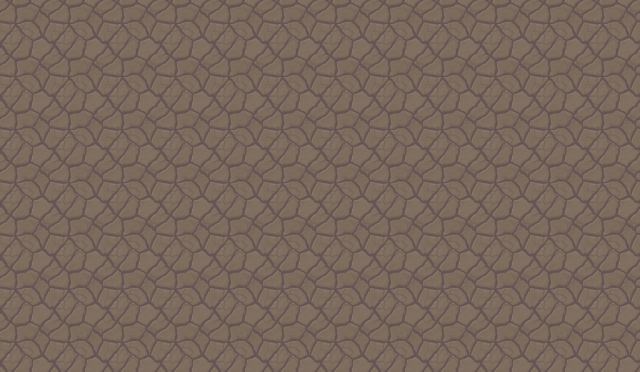
Reproduce this texture procedurally as a Shadertoy shader.

```glsl
// Dry cracked earth: bevelled stone-like plates split by dark cracks, in a repeating tile.

const vec2 REPEATS = vec2(12.0, 7.0);     // tiles across and down
const float PLATES = 3.0;                 // plates per tile side
const float CHIPS = 5.0;                  // hairline cells per tile side
const float JITTER = 0.85;                // irregularity of the plates
const float WARP = 0.055;                 // waviness of the cracks, in tiles
const float CRACK_WIDTH = 0.017;          // half width, in tiles
const float HAIRLINE_WIDTH = 0.007;
const float BEVEL_WIDTH = 0.055;
const float BEVEL_STRENGTH = 1.3;
const float GRAIN_STRENGTH = 1.5;
const float PLATE_SEED = 4.0;
const float CHIP_SEED = 19.0;
const vec2 LIGHT_DIR = vec2(-0.6, 0.8);

const vec3 BASE = vec3(0.49, 0.42, 0.36);
const vec3 LIT = vec3(0.525, 0.465, 0.405);
const vec3 SHADE = vec3(0.45, 0.38, 0.345);
const vec3 CRACK = vec3(0.385, 0.32, 0.325);

float hash(vec2 p) {
    return fract(sin(dot(p, vec2(127.1, 311.7))) * 43758.5);
}

// Value noise on the unit tile, wrapping after n cells
float noise(vec2 p, float n) {
    p *= n;
    vec2 i = floor(p);
    vec2 f = fract(p);
    f = f * f * (3.0 - 2.0 * f);
    vec2 a = mod(i, n);
    vec2 b = mod(i + 1.0, n);
    return mix(mix(hash(a + n), hash(vec2(b.x, a.y) + n), f.x),
               mix(hash(vec2(a.x, b.y) + n), hash(b + n), f.x), f.y);
}

// Centre of a cell, wrapping after n cells
vec2 cellCentre(vec2 cell, float n, float seed) {
    vec2 id = mod(cell, n) + seed;
    vec2 r = vec2(hash(id), hash(id + 37.2));
    return cell + 0.5 + JITTER * (r - 0.5);
}

// Nearest cell border: xy = outward normal, z = distance in tiles
vec3 cellBorder(vec2 p, float n, float seed) {
    p *= n;
    vec2 base = floor(p);
    vec2 nearest = vec2(0.0);
    float best = 1e3;
    for (int y = -1; y <= 1; y++)
    for (int x = -1; x <= 1; x++) {
        vec2 d = cellCentre(base + vec2(x, y), n, seed) - p;
        if (dot(d, d) < best) {
            best = dot(d, d);
            nearest = d;
        }
    }
    vec3 border = vec3(0.0, 1.0, 1e3);
    for (int y = -2; y <= 2; y++)
    for (int x = -2; x <= 2; x++) {
        vec2 d = cellCentre(base + vec2(x, y), n, seed) - p;
        vec2 across = d - nearest;
        if (dot(across, across) > 1e-4) {
            vec2 normal = normalize(across);
            float dist = dot(0.5 * (d + nearest), normal);
            if (dist < border.z) border = vec3(normal, dist);
        }
    }
    return vec3(border.xy, border.z / n);
}

// Rough surface height of the earth
float grainHeight(vec2 p) {
    return 0.45 * noise(p, 9.0) + 0.35 * noise(p, 17.0) + 0.2 * noise(p, 31.0);
}

void mainImage(out vec4 fragColor, in vec2 fragCoord) {
    vec2 p = fract(fragCoord / iResolution.xy * REPEATS);
    float pixel = REPEATS.y / iResolution.y;

    // Wavy plate outlines
    vec2 wobble = vec2(noise(p, 7.0), noise(p + 0.37, 7.0)) - 0.5;
    wobble += 0.5 * (vec2(noise(p, 15.0), noise(p + 0.61, 15.0)) - 0.5);
    vec2 q = p + WARP * wobble;
    vec3 plate = cellBorder(q, PLATES, PLATE_SEED);
    vec3 chip = cellBorder(q + 0.4 * WARP * wobble.yx, CHIPS, CHIP_SEED);

    // Grain and soft patches, lit from the upper left
    float relief = grainHeight(p) - grainHeight(p + 0.025 * LIGHT_DIR);
    float tone = 0.1 + GRAIN_STRENGTH * relief + 0.7 * (noise(p, 5.0) - 0.5);

    // Bevelled plate rims
    float rim = 1.0 - smoothstep(CRACK_WIDTH, BEVEL_WIDTH, plate.z);
    tone += BEVEL_STRENGTH * rim * dot(plate.xy, LIGHT_DIR);
    vec3 color = mix(BASE, LIT, clamp(tone, 0.0, 1.0));
    color = mix(color, SHADE, clamp(-tone, 0.0, 1.0));

    // Broken hairlines, then the main cracks of uneven width
    float hairline = 1.0 - smoothstep(0.0, HAIRLINE_WIDTH + pixel, chip.z);
    color = mix(color, SHADE, 0.75 * hairline * smoothstep(0.4, 0.65, noise(p + 0.2, 4.0)));
    float width = CRACK_WIDTH * mix(0.55, 1.4, noise(p, 6.0));
    float crack = 1.0 - smoothstep(width - 0.6 * pixel, width + 0.6 * pixel, plate.z);
    color = mix(color, CRACK, 0.9 * crack);

    fragColor = vec4(color, 1.0);
}
```
